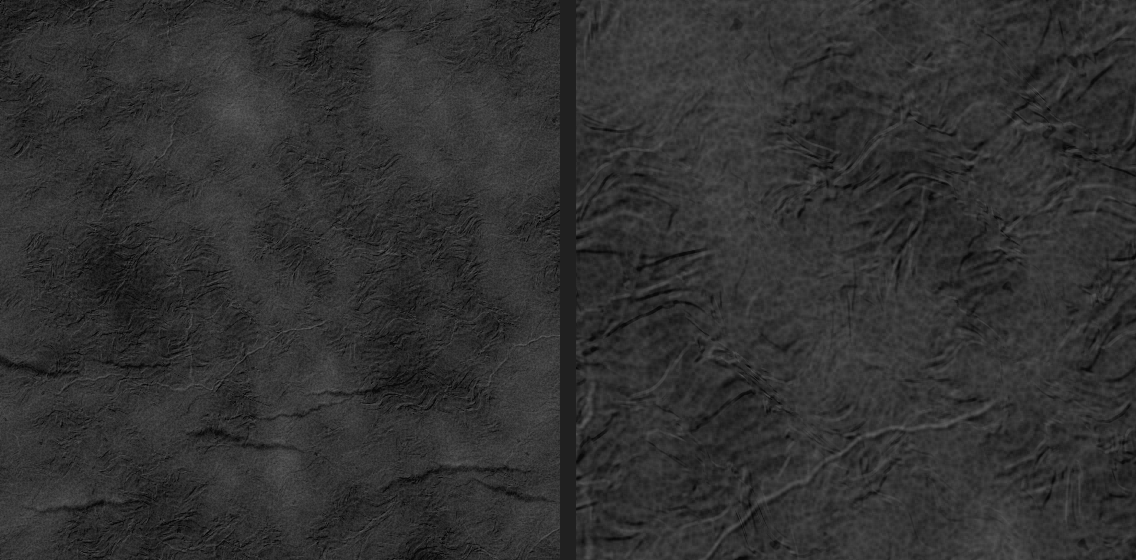
Left: the whole. Right: its middle third, enlarged.
Write a Shadertoy shader that draws this texture.

```glsl
// Draws a dark, weathered plaster wall with flaking relief, creases, hairline cracks and pits.

vec2 hash2(vec2 p) {
    vec3 q = fract(p.xyx * vec3(0.1031, 0.1030, 0.0973));
    q += dot(q, q.yzx + 33.33);
    return fract((q.xx + q.yz) * q.zy);
}

// Cellular noise: distances to the nearest and second nearest point
vec2 cellular(vec2 p) {
    vec2 cell = floor(p), nearest = vec2(9.0);
    for (int y = -1; y <= 1; y++)
    for (int x = -1; x <= 1; x++) {
        vec2 id = cell + vec2(x, y);
        float d = length(id + hash2(id + 60.0) - p);
        nearest = d < nearest.x ? vec2(d, nearest.x) : vec2(nearest.x, min(nearest.y, d));
    }
    return nearest;
}

// Layered sines, each octave turned and bent by the one before
float clouds(vec2 p) {
    float sum = 0.0, amplitude = 0.5;
    for (int i = 0; i < 5; i++) {
        p = mat2(0.8, 0.6, -0.6, 0.8) * p * 1.9 + 0.7 * sin(p.yx * 1.3 + float(i) * 2.1);
        sum += amplitude * sin(p.x) * sin(p.y + 1.0);
        amplitude *= 0.62;
    }
    return sum;
}

// Surface height: broken sheets, small flakes and crumbs
float relief(vec2 p) {
    vec2 bent = p + 0.006 * sin(p.yx * 70.0 + 2.0 * sin(p * 43.0));
    float sheets = smoothstep(-0.06, 0.08, clouds(bent * vec2(13.0, 15.0) + 3.0));
    float flakes = smoothstep(-0.08, 0.12, clouds(bent * vec2(30.0, 36.0) + 11.0));
    float crumbs = cellular(bent * vec2(85.0, 105.0)).x;
    return 0.5 * sheets + 0.45 * flakes + 0.75 * crumbs;
}

// Tapered folds: x is the dark groove, y its lit upper lip
vec2 creases(vec2 p) {
    vec2 total = vec2(0.0);
    for (int i = 0; i < 11; i++) {
        float k = float(i);
        vec2 rnd = hash2(vec2(k * 7.3, 4.0)), shape = hash2(vec2(k * 3.1, 19.0));
        vec2 center = i == 0 ? vec2(0.6, 0.965) : vec2(fract(k * 0.618 + 0.3), 0.03 + 0.36 * rnd.y);
        float angle = 0.4 * (shape.x - 0.5);
        vec2 q = mat2(cos(angle), -sin(angle), sin(angle), cos(angle)) * (p - center);
        q.y += 0.009 * sin(q.x * 20.0 + k) + 0.0015 * sin(q.x * 90.0 + k);
        float along = q.x / (0.07 + 0.09 * shape.y);
        float taper = max(1.0 - along * along, 0.0);
        float width = 0.001 + 0.006 * taper * (0.3 + rnd.x);
        float groove = q.y / width, lip = (q.y - 1.8 * width) / width;
        total += sqrt(taper) * vec2(exp(-groove * groove), exp(-lip * lip));
    }
    return min(total, 1.0);
}

// Light veins along cell borders
float veins(vec2 p) {
    p += 0.018 * sin(p.yx * 21.0 + 1.0) + 0.004 * sin(p.yx * 83.0) + 0.0012 * sin(p.yx * 310.0);
    vec2 d = cellular(p * 3.4 + 5.0);
    return smoothstep(0.019, 0.0, d.y - d.x);
}

// Sparse small holes of varied size
float pits(vec2 p) {
    p += 0.0012 * sin(p.yx * 700.0);
    vec2 id = floor(p * 45.0), rnd = hash2(id + 200.0);
    vec2 offset = fract(p * 45.0) - 0.3 - 0.4 * hash2(id + 90.0);
    float radius = 0.03 + 0.12 * rnd.y * rnd.y;
    return step(0.92, rnd.x) * smoothstep(radius + 0.05, radius - 0.03, length(offset));
}

void mainImage(out vec4 fragColor, in vec2 fragCoord) {
    vec2 p = fragCoord / iResolution.y;
    vec2 toLight = vec2(-0.0011, 0.0017);

    // Broad stains, with a paler worn middle
    float stain = clouds(p * 4.5 + 7.0);
    float mottle = clouds(p * 15.0 + 31.0);
    vec2 fromWorn = (p - vec2(0.45, 0.55)) / vec2(0.42, 0.36);
    float worn = exp(-dot(fromWorn, fromWorn));
    float tone = 0.186 + 0.085 * stain + 0.042 * mottle + 0.026 * worn;

    // Raking light on the relief, strongest where the wall is dark and rough
    float rough = mix(0.4, 1.0, smoothstep(0.25, -0.25, stain + 0.6 * mottle));
    float slope = relief(p) - relief(p + toLight);
    tone += rough * (slope < 0.0 ? 0.23 : 0.17) * clamp(slope, -0.6, 0.6);

    // Veins with a shadow on the lower side
    float veined = smoothstep(0.02, 0.3, clouds(p * 4.0 + 20.0));
    tone += veined * (0.1 * veins(p) - 0.06 * veins(p + 1.2 * toLight));

    // Folds, holes and fine grain
    vec2 ragged = p + 0.002 * sin(p.yx * 95.0) + 0.0015 * sin(p.yx * 240.0 + 3.0 * sin(p * 90.0));
    vec2 fold = creases(ragged);
    tone += 0.05 * fold.y * (0.5 + mottle) - 0.11 * fold.x;
    tone -= 0.08 * pits(p);
    tone += 0.075 * (cellular(p * 235.0).x - 0.45);
    tone += 0.035 * (hash2(floor(p * 512.0)).x - 0.5);

    fragColor = vec4(vec3(clamp(tone, 0.04, 0.42)), 1.0);
}
```
